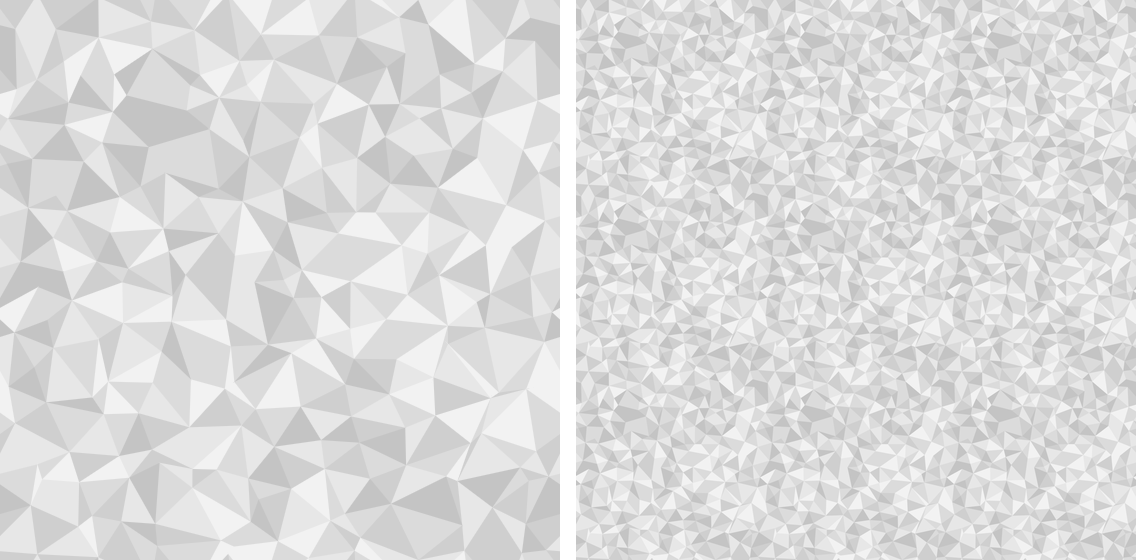
Left, the tile; right, the same tile 3 across and 3 down.
This background is drawn by a WebGL 1 fragment shader. Its source:

```glsl
precision highp float;
// Seamless mosaic of irregular flat grey triangles.

uniform vec2 u_resolution;

// The lattice is turned by the whole-number steps (A, B), so that it wraps on
// the canvas edges after A*A + B*B cells. ROW_STEP solves A = B * ROW_STEP
// and B = -A * ROW_STEP, both modulo CELLS.
const float A = 13.0;
const float B = 7.0;
const float CELLS = A * A + B * B;
const float ROW_STEP = 33.0;
const float JITTER = 0.84;
const float STRAY_SHARE = 0.15;

// Index of a lattice cell, equal for cells that coincide after wrapping
float cellId(vec2 cell) {
  return floor(mod(cell.x + ROW_STEP * cell.y + 0.5, CELLS));
}

float hash(float id, float seed) {
  return fract(sin(id * 12.9898 + seed * 78.233) * 43758.5453);
}

vec2 latticePoint(vec2 cell) {
  float id = cellId(cell);
  vec2 offset = vec2(hash(id, 1.0), hash(id, 2.0)) - 0.5;
  return cell + JITTER * offset;
}

float cross2(vec2 u, vec2 v) {
  return u.x * v.y - u.y * v.x;
}

// Distance to the line from a to b, positive on its left
float leftOf(vec2 p, vec2 a, vec2 b) {
  return cross2(normalize(b - a), p - a);
}

// Smoothed coverage of a counterclockwise triangle
float triangle(vec2 p, vec2 a, vec2 b, vec2 c, float blur) {
  float inside = min(leftOf(p, a, b), min(leftOf(p, b, c), leftOf(p, c, a)));
  return clamp(0.5 + inside / blur, 0.0, 1.0);
}

// True if the diagonal from a to c keeps b on its right and d on its left
bool splits(vec2 a, vec2 b, vec2 c, vec2 d) {
  return cross2(c - a, b - a) < 0.0 && cross2(c - a, d - a) > 0.0;
}

// Neighbouring cells draw from different sets of greys
float tone(float pick, float family) {
  if (family < 0.5) return pick < 0.5 ? 0.905 : 0.810;
  return pick < 0.25 ? 0.950 : (pick < 0.75 ? 0.860 : 0.768);
}

// Coverage-weighted grey and coverage of the two triangles of one cell
vec2 shadeCell(vec2 p, vec2 cell, float blur) {
  vec2 a = latticePoint(cell);
  vec2 b = latticePoint(cell + vec2(1.0, 0.0));
  vec2 c = latticePoint(cell + vec2(1.0, 1.0));
  vec2 d = latticePoint(cell + vec2(0.0, 1.0));

  // Cut along the shorter diagonal that lies inside the cell
  bool shorter = distance(a, c) < distance(b, d);
  bool cutAC = splits(a, b, c, d) && (shorter || !splits(b, c, d, a));
  float first = cutAC ? triangle(p, a, b, c, blur) : triangle(p, a, b, d, blur);
  float second = cutAC ? triangle(p, a, c, d, blur) : triangle(p, b, c, d, blur);

  float id = cellId(cell);
  float stray = step(hash(id, 4.0), STRAY_SHARE);
  float family = mod(id + stray, 2.0);
  float pick = hash(id, 3.0);
  float grey = first * tone(pick, family)
             + second * tone(fract(pick + 0.5), family);
  return vec2(grey, first + second);
}

void main() {
  vec2 uv = gl_FragCoord.xy / u_resolution;
  vec2 p = mat2(A, -B, B, A) * uv;
  float blur = 1.1 * sqrt(CELLS) / min(u_resolution.x, u_resolution.y);

  // Jittered corners can reach into the adjoining cells
  vec2 home = floor(p);
  vec2 sum = vec2(0.0);
  for (int j = -1; j <= 1; j++) {
    for (int i = -1; i <= 1; i++) {
      sum += shadeCell(p, home + vec2(float(i), float(j)), blur);
    }
  }
  gl_FragColor = vec4(vec3(sum.x / max(sum.y, 0.001)), 1.0);
}
```
